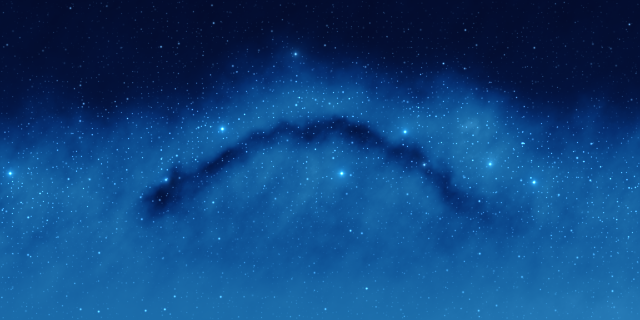
This texture is drawn by a Shadertoy shader. Its source:

```glsl
// A deep blue night sky: a glowing nebula broken by a dark arched dust lane.
// One brightness field, shaped by curves and gradient noise, indexes a colour
// ramp; jittered grids of soft points and a few flares supply the stars.

vec2 hash22(vec2 p) {
    vec3 q = fract(p.xyx * vec3(0.1031, 0.1030, 0.0973));
    q += dot(q, q.yzx + 33.33);
    return fract((q.xx + q.yz) * q.zy);
}

float corner(vec2 cell, vec2 offset, vec2 f) {
    return dot(hash22(cell + offset) * 2.0 - 1.0, f - offset);
}

float gradientNoise(vec2 p) {
    vec2 i = floor(p), f = p - i;
    vec2 u = f * f * f * (f * (f * 6.0 - 15.0) + 10.0);
    return mix(mix(corner(i, vec2(0, 0), f), corner(i, vec2(1, 0), f), u.x),
               mix(corner(i, vec2(0, 1), f), corner(i, vec2(1, 1), f), u.x), u.y);
}

float fbm(vec2 p) {
    float sum = 0.0, amp = 1.0;
    for (int i = 0; i < 5; i++) {
        sum += amp * gradientNoise(p);
        p = mat2(1.6, 1.2, -1.2, 1.6) * p + 17.3;
        amp *= 0.53;
    }
    return sum;
}

// Soft elliptical bump of height one.
float blob(vec2 p, vec2 centre, vec2 radius) {
    vec2 d = (p - centre) / radius;
    return exp(-dot(d, d));
}

// Brightness: 0 is the darkest sky, 5 the palest haze.
float nebula(vec2 p) {
    vec2 w = p + 0.075 * vec2(fbm(p * 4.0 + 3.0), fbm(p * 4.0 + 41.0));

    // Upper limit of the cloud, with two raised crowns
    float edge = 0.63 + 0.19 * exp(-pow((w.x - 0.94) / 0.30, 2.0))
               + 0.13 * exp(-pow((w.x - 1.43) / 0.15, 2.0));
    float cloud = 1.0 - smoothstep(edge - 0.25, edge + 0.12, w.y);
    float t = 0.2 + 3.7 * cloud + 0.5 * (1.0 - smoothstep(0.6, 1.0, p.y));

    // Arch, with its bright outer rim and dark lane
    float dx = w.x - 0.98;
    float bend = dx < 0.0 ? 0.85 : 0.67;
    float d = (w.y - 0.585 + bend * dx * dx) / sqrt(1.0 + 4.0 * bend * bend * dx * dx);
    float span = smoothstep(0.43, 0.54, w.x) * (1.0 - smoothstep(1.32, 1.68, w.x));
    float rim = exp(-pow((d - 0.10) / 0.07, 2.0));
    t += 0.75 * rim * smoothstep(0.3, 0.6, p.x) * (1.0 - smoothstep(1.5, 1.75, p.x));
    float width = d < 0.0 ? 0.065 : 0.033;
    t -= 2.7 * span * exp(-d * d / (width * width));

    // Shade and glow beneath the arch
    t -= 0.95 * blob(w, vec2(1.03, 0.28), vec2(0.55, 0.17));
    t -= 0.8 * blob(w, vec2(0.55, 0.36), vec2(0.09, 0.08));
    t -= 0.6 * blob(w, vec2(1.50, 0.33), vec2(0.13, 0.10));
    t += 0.8 * blob(w, vec2(0.94, 0.46), vec2(0.13, 0.08));
    t += 0.9 * blob(w, vec2(1.25, 0.40), vec2(0.09, 0.12));

    // Pale haze along the foot, strongest at the right
    t += (0.4 + 0.25 * p.x) * (1.0 - smoothstep(0.0, 0.25, p.y));

    // Slanted wisps and fine mottling
    vec2 slant = vec2(dot(p, vec2(0.8, -0.6)) * 1.7, dot(p, vec2(0.6, 0.8)));
    float texture1 = 1.3 * fbm(slant * 6.0 + 9.0) + 0.45 * fbm(p * 22.0);
    return t + texture1 * (0.15 + 0.85 * cloud) * smoothstep(-0.1, 0.4, p.y);
}

vec3 ramp(float t) {
    vec3 tones[7] = vec3[7](
        vec3(0.01, 0.04, 0.16), vec3(0.01, 0.09, 0.28), vec3(0.02, 0.18, 0.44),
        vec3(0.04, 0.28, 0.55), vec3(0.07, 0.36, 0.62), vec3(0.11, 0.43, 0.67),
        vec3(0.22, 0.57, 0.80));
    vec3 c = tones[0];
    for (int i = 1; i < 7; i++) c = mix(c, tones[i], clamp(t - float(i - 1), 0.0, 1.0));
    return c;
}

// One jittered star per grid cell, most of them faint.
float starLayer(vec2 p, float cells, float radius, float rarity) {
    vec2 id = floor(p * cells);
    vec2 place = 0.22 + 0.56 * hash22(id + cells);
    float d = length(fract(p * cells) - place) / cells;
    return pow(hash22(id + 3.7 * cells).x, rarity) * exp(-d * d / (radius * radius));
}

void mainImage(out vec4 fragColor, in vec2 fragCoord) {
    vec2 p = fragCoord / iResolution.y;
    float t = nebula(p);
    vec3 col = ramp(t);

    // Scattered stars, densest in the band around the arch
    float band = exp(-pow((p.y - 0.62 + 0.25 * pow(p.x - 1.0, 2.0)) / 0.23, 2.0));
    float stars = 0.50 * starLayer(p, 64.0, 0.0019, 4.0) * (0.3 + band)
                + 0.60 * starLayer(p + 5.0, 37.0, 0.0023, 6.0) * (0.5 + band)
                + 0.85 * starLayer(p + 9.0, 17.0, 0.0030, 7.0);
    col += stars * vec3(0.50, 0.80, 0.95);

    // Leading stars: position and strength
    vec3 leads[9] = vec3[9](
        vec3(0.695, 0.597, 1.0), vec3(1.068, 0.458, 1.0), vec3(1.266, 0.588, 0.8),
        vec3(0.032, 0.458, 0.9), vec3(1.669, 0.430, 0.8), vec3(1.532, 0.487, 0.6),
        vec3(1.326, 0.485, 0.6), vec3(0.924, 0.831, 0.6), vec3(0.519, 0.438, 0.6));
    for (int i = 0; i < 9; i++) {
        vec2 q = abs(p - leads[i].xy);
        float r2 = dot(q, q);
        float rays = exp(-q.x / 0.006 - q.y / 0.0013) + exp(-q.y / 0.006 - q.x / 0.0013);
        col += leads[i].z * (vec3(0.75, 0.9, 0.9) * exp(-r2 / 0.000012)
             + vec3(0.15, 0.45, 0.55) * (0.4 * rays + 0.5 * exp(-r2 / 0.00012))
             + vec3(0.02, 0.08, 0.10) * exp(-r2 / 0.0012));
    }
    fragColor = vec4(clamp(col, 0.0, 1.0), 1.0);
}
```
